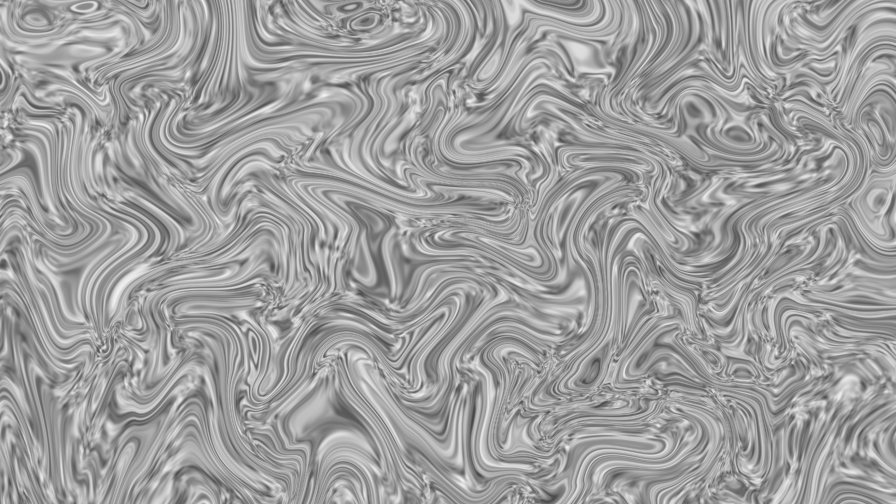
Write a WebGL 2 fragment shader that draws this texture.

```glsl
#version 300 es
precision highp float;
precision highp int;

uniform vec2 u_resolution;
out vec4 fragColor;

const float FOLD_FREQ = 3.7;      // fold cells per canvas height
const float FOLD_STRENGTH = 0.27; // swirl displacement of each fold
const float FOLD_GROWTH = 1.2;    // frequency ratio between folds
const int FOLD_STEPS = 4;
const float GRAIN_FREQ = 19.0;    // grain cells per fold cell
const float GRAIN_GAIN = 0.5;
const int GRAIN_OCTAVES = 2;
const float MEAN_GRAY = 0.62;
const float CONTRAST = 0.35;
const int SAMPLES = 4;            // antialiasing samples per axis
const float FILTER_WIDTH = 1.3;   // sample spread in pixels
const mat2 TURN = mat2(0.8, 0.6, -0.6, 0.8);

// Integer hash giving a value in -1..1
float hash(ivec2 cell) {
    uvec2 v = uvec2(cell) * 1664525u + 1013904223u;
    v.x += v.y * 1664525u;
    v.y += v.x * 1664525u;
    v ^= v >> 16u;
    v.x += v.y * 1664525u;
    v.y += v.x * 1664525u;
    v ^= v >> 16u;
    return float(v.x & 65535u) / 32767.5 - 1.0;
}

// Smooth value noise: value in x, gradient in yz
vec3 noise(vec2 p) {
    vec2 base = floor(p);
    vec2 f = p - base;
    ivec2 cell = ivec2(base);
    vec2 w = f * f * f * (f * (f * 6.0 - 15.0) + 10.0);
    vec2 slope = 30.0 * f * f * (f - 1.0) * (f - 1.0);
    float a = hash(cell);
    float b = hash(cell + ivec2(1, 0));
    float c = hash(cell + ivec2(0, 1));
    float d = hash(cell + ivec2(1, 1));
    float twist = a - b - c + d;
    float value = a + (b - a) * w.x + (c - a) * w.y + twist * w.x * w.y;
    return vec3(value, slope * (vec2(b - a, c - a) + twist * w.yx));
}

// Successive swirls stretch the plane into folded streaks, nearly keeping area
vec2 foldPlane(vec2 p) {
    float freq = 1.0;
    for (int i = 0; i < FOLD_STEPS; i++) {
        vec2 gradient = noise(p * freq).yz;
        vec2 swirl = vec2(gradient.y, -gradient.x);
        p = TURN * (p + FOLD_STRENGTH * swirl / freq) + 15.37;
        freq *= FOLD_GROWTH;
    }
    return p;
}

// Layered grain, roughly in -1..1
float grain(vec2 p) {
    float sum = 0.0, weight = 1.0, total = 0.0;
    for (int i = 0; i < GRAIN_OCTAVES; i++) {
        sum += weight * noise(p).x;
        total += weight;
        weight *= GRAIN_GAIN;
        p = TURN * p * 2.03 + 31.7;
    }
    return sum / total;
}

float marbleGray(vec2 p) {
    vec2 folded = foldPlane(p * FOLD_FREQ + 11.0);
    return MEAN_GRAY + CONTRAST * grain(folded * GRAIN_FREQ);
}

void main() {
    // Average a grid of samples around the pixel
    float gray = 0.0;
    for (int y = 0; y < SAMPLES; y++) {
        for (int x = 0; x < SAMPLES; x++) {
            vec2 offset = (vec2(x, y) + 0.5) / float(SAMPLES) - 0.5;
            vec2 p = (gl_FragCoord.xy + FILTER_WIDTH * offset) / u_resolution.y;
            gray += clamp(marbleGray(p), 0.0, 1.0);
        }
    }
    gray /= float(SAMPLES * SAMPLES);
    fragColor = vec4(vec3(gray), 1.0);
}
```
